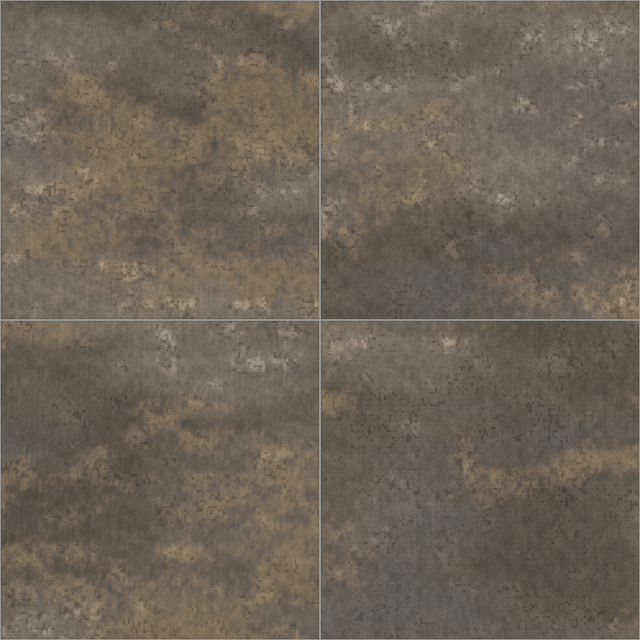
A Shadertoy shader for this texture:

```glsl
// Two by two weathered stone tiles with clouded brown glaze and thin pale grout.

float hash(vec2 p) {
    return fract(sin(dot(p, vec2(127.1, 311.7))) * 43758.545);
}

float noise(vec2 p) {
    vec2 i = floor(p), f = fract(p);
    f = f * f * (3.0 - 2.0 * f);
    return mix(mix(hash(i), hash(i + vec2(1, 0)), f.x),
               mix(hash(i + vec2(0, 1)), hash(i + vec2(1, 1)), f.x), f.y);
}

float fbm(vec2 p) {
    float sum = 0.0, amp = 0.5;
    for (int i = 0; i < 6; i++) {
        sum += amp * noise(p);
        p = mat2(1.9, 0.25, -0.25, 1.9) * p + 7.3;
        amp *= 0.5;
    }
    return sum;
}

vec3 stone(vec2 p) {
    // Broad horizontal clouds, with broken edges
    vec2 warp = vec2(fbm(p * 5.0), fbm(p * 5.0 + 31.0)) - 0.5;
    vec2 q = p + 0.12 * warp;
    float cloud = fbm(q * vec2(1.8, 5.0));
    float mottle = fbm(p * vec2(13.0, 17.0) + 11.0);
    float grit = fbm(p * vec2(60.0, 45.0) + 5.0);

    vec3 color = mix(vec3(0.355, 0.33, 0.295), vec3(0.495, 0.46, 0.41),
                     smoothstep(0.22, 0.76, cloud));

    // Cool grey veils
    float veil = smoothstep(0.48, 0.72, fbm(q * vec2(2.2, 6.0) + 43.0));
    color = mix(color, vec3(0.40, 0.38, 0.37), 0.6 * veil);

    // Ochre stains eaten away by the mottling
    float stain = fbm(q * vec2(2.0, 4.2) + 19.0) + 0.35 * (mottle - 0.5) + 0.2 * (grit - 0.5);
    color = mix(color, vec3(0.53, 0.445, 0.345), 0.75 * smoothstep(0.48, 0.70, stain));

    // Worn chalky scuffs and dark pits
    float scuff = smoothstep(0.54, 0.75, mottle) * smoothstep(0.42, 0.65, grit);
    color += 0.09 * scuff * smoothstep(0.38, 0.6, cloud);
    float pits = smoothstep(0.62, 0.82, noise(p * vec2(125.0, 100.0)))
               * smoothstep(0.42, 0.62, mottle);
    color *= 1.0 - 0.17 * pits;

    // Fine relief: grit, short vertical scratches and grain
    float scratch = noise(p * vec2(150.0, 38.0) + 3.0) - 0.5;
    float grain = noise(p * vec2(240.0, 200.0)) - 0.5;
    return color * (1.0 + 0.18 * (mottle - 0.5) + 0.24 * (grit - 0.5)
                    + 0.06 * scratch + 0.13 * grain);
}

void mainImage(out vec4 fragColor, in vec2 fragCoord) {
    vec2 tilePos = fragCoord / iResolution.xy * 2.0;
    vec2 cell = floor(tilePos), local = fract(tilePos);

    // Each tile shows its own part of the stone
    vec2 shift = 9.0 * vec2(hash(cell + 2.7), hash(cell + 8.1));
    vec3 color = stone(local + shift);

    // Grout, with a slightly shaded tile rim
    vec2 toEdge = 0.5 * min(local, 1.0 - local);
    float edge = min(toEdge.x, toEdge.y);
    float pixel = 1.0 / iResolution.y;
    color *= 1.0 - 0.10 * (1.0 - smoothstep(0.001, 0.005, edge));
    float grout = 1.0 - smoothstep(0.0013 - 0.5 * pixel, 0.0013 + 0.5 * pixel, edge);
    color = mix(color, vec3(0.60, 0.60, 0.59), grout);

    fragColor = vec4(color, 1.0);
}
```
